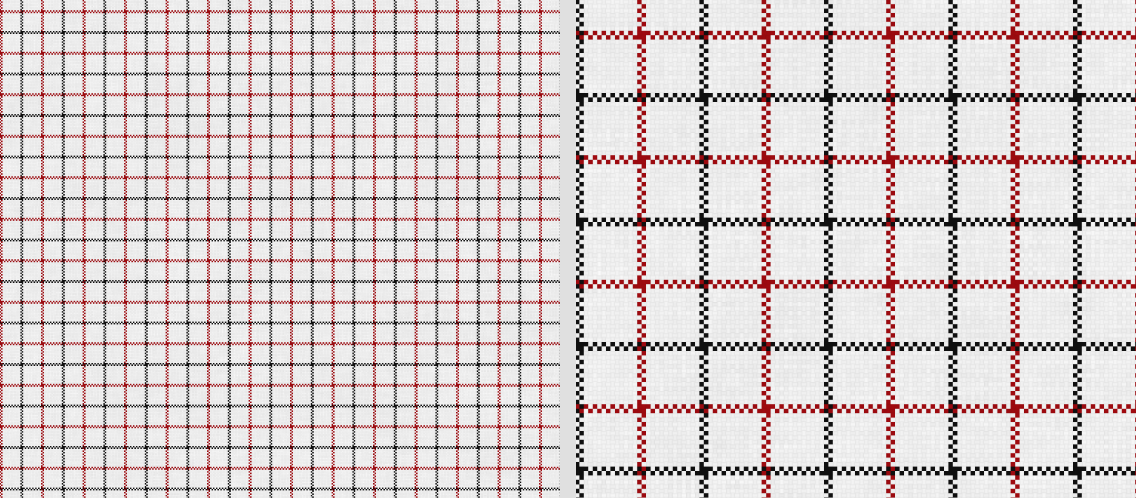
Left: the whole. Right: its middle third, enlarged.
Give the GLSL for this pattern, as a WebGL 2 fragment shader.

```glsl
#version 300 es
precision highp float;
// Plain-woven cotton with a windowpane check of alternating red and black lines.
// Warp and weft threads swap on top in a checkerboard, so each two-thread line
// breaks into small checks and fills in solid where two lines cross.

#define REPEATS_DOWN 12.0          // red-to-red repeats in the canvas height
#define THREADS 28.0               // threads in one repeat
#define LINE_THREADS 2.0           // threads in one coloured line
#define RED_PHASE vec2(0.025, 0.717) // centre of first red lines, in repeats
#define WHITE vec3(0.945, 0.945, 0.945)
#define RED vec3(0.62, 0.04, 0.06)
#define BLACK vec3(0.06, 0.06, 0.06)
#define GAP_SHADE 0.06             // darkening at thread edges
#define SLUB 0.05                  // uneven brightness along threads
#define MOTTLE 0.015               // broad tonal drift of the cloth
#define SAMPLES 5                  // antialiasing grid per side

uniform vec2 u_resolution;
out vec4 fragColor;

// Pseudo-random unit gradient at a lattice point
vec2 gradient(vec2 cell) {
    vec3 h = fract(cell.xyx * vec3(0.1031, 0.1030, 0.0973));
    h += dot(h, h.yzx + 33.33);
    float angle = 6.2832 * fract((h.x + h.y) * h.z);
    return vec2(cos(angle), sin(angle));
}

// Gradient noise, roughly -0.7 to 0.7
float gradientNoise(vec2 p) {
    vec2 i = floor(p);
    vec2 f = p - i;
    vec2 w = f * f * f * (f * (f * 6.0 - 15.0) + 10.0);
    vec2 e = vec2(1.0, 0.0);
    float low = mix(dot(gradient(i), f),
                    dot(gradient(i + e), f - e), w.x);
    float high = mix(dot(gradient(i + e.yx), f - e.yx),
                     dot(gradient(i + 1.0), f - 1.0), w.x);
    return mix(low, high, w.y);
}

// Dye of a thread from its index: red and black lines half a repeat apart
vec3 threadColor(float index) {
    float shifted = index + 0.5 * LINE_THREADS;
    if (mod(shifted, THREADS) < LINE_THREADS) return RED;
    if (mod(shifted + 0.5 * THREADS, THREADS) < LINE_THREADS) return BLACK;
    return WHITE;
}

// Colour of the cloth at a position measured in threads
vec3 weave(vec2 p) {
    vec2 cell = floor(p);
    vec2 across = abs(fract(p) - 0.5) * 2.0;
    bool warpOnTop = mod(cell.x + cell.y, 2.0) < 0.5;

    vec3 dye = threadColor(warpOnTop ? cell.x : cell.y);
    float edge = warpOnTop ? across.x : across.y;
    vec2 fibre = warpOnTop ? vec2(p.y * 0.13, cell.x * 1.37 + 71.3)
                           : vec2(p.x * 0.09, cell.y * 1.37 + 0.4);

    // Rounded threads with slight slubs
    float light = 1.0 - GAP_SHADE * edge * edge;
    light += SLUB * gradientNoise(fibre);
    return dye * light;
}

void main() {
    float scale = REPEATS_DOWN / u_resolution.y;
    vec3 color = vec3(0.0);

    // Average a grid of samples so fine threads stay smooth
    for (int j = 0; j < SAMPLES; j++) {
        for (int i = 0; i < SAMPLES; i++) {
            vec2 offset = (vec2(i, j) + 0.5) / float(SAMPLES) - 0.5;
            vec2 repeatPos = (gl_FragCoord.xy + offset) * scale;
            color += weave((repeatPos - RED_PHASE) * THREADS);
        }
    }
    color /= float(SAMPLES * SAMPLES);

    // Broad tonal drift
    color *= 1.0 + MOTTLE * gradientNoise(gl_FragCoord.xy * scale * 0.6 + 9.0);
    fragColor = vec4(clamp(color, 0.0, 1.0), 1.0);
}
```
